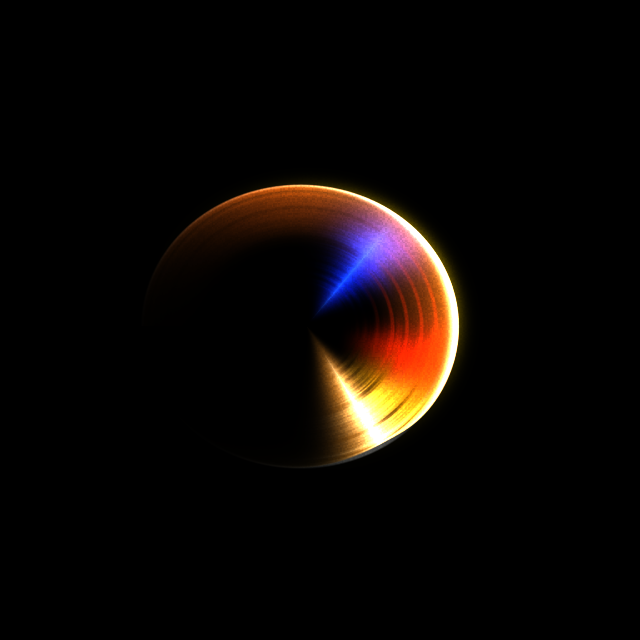
Write a Shadertoy shader that draws this background.

```glsl
// A dark oval lens lit from the right: a glowing rim with coloured beams inside.
// Each beam is an asymmetric bell over the angle, faded by the oval radius, and
// radial noise shifts the beam angles so that they fray into curved streaks.

const vec2 CENTER = vec2(0.4688, 0.4896);
const vec2 RADII = vec2(0.2474, 0.2214);
const vec2 APEX = vec2(0.479, 0.491);      // where the beams meet

const float SPIKE_ANGLE = -58.0;           // degrees, counter-clockwise
const float BLUE_ANGLE = 50.0;
const float STREAK_FREQ = 44.0;
const float RING_FREQ = 10.8;
const float GLOW_WIDTH = 0.045;
const float GRAIN = 0.16;

const vec3 WHITE = vec3(1.0, 0.96, 0.86);
const vec3 GOLD = vec3(0.85, 0.50, 0.12);
const vec3 AMBER = vec3(1.05, 0.72, 0.03);
const vec3 RED = vec3(1.0, 0.11, 0.0);
const vec3 BROWN = vec3(0.55, 0.21, 0.03);
const vec3 VIOLET = vec3(0.55, 0.28, 0.55);
const vec3 BLUE = vec3(0.03, 0.10, 1.0);
const vec3 RIM_YELLOW = vec3(1.0, 0.70, 0.12);
const vec3 GLOW = vec3(0.38, 0.31, 0.0);
const vec3 GRAY = vec3(0.30, 0.30, 0.29);

float hash(vec2 p) {
    p = fract(p * vec2(0.1031, 0.1137));
    p += dot(p, p.yx + 33.33);
    return fract((p.x + p.y) * p.x * 7.31);
}

float noise(float x) {
    float i = floor(x), f = fract(x);
    f = f * f * (3.0 - 2.0 * f);
    return mix(hash(vec2(i, 7.0)), hash(vec2(i + 1.0, 7.0)), f);
}

// Bell around a peak angle with its own width on either side
float lobe(float angle, float peak, float below, float above) {
    float d = angle - peak;
    d /= d < 0.0 ? below : above;
    return exp(-d * d);
}

// Light inside the lens at oval radius r
vec3 beams(float r, float angle) {
    float streak = 0.6 * noise(r * STREAK_FREQ) + 0.4 * noise(r * STREAK_FREQ * 2.3 + 9.0);
    float shift = (streak - 0.5) * 16.0;
    vec3 col = vec3(0.0);

    // Gold fan, white spike and frayed amber beside it
    float d = angle - SPIKE_ANGLE;
    float spikeWidth = d < 0.0 ? 2.0 + 5.0 * streak * r : 2.0 + 16.0 * streak * r * r;
    col += GOLD * lobe(angle, SPIKE_ANGLE, 15.0, 10.0) * smoothstep(0.0, 0.55, r);
    col += WHITE * 1.5 * exp(-abs(d) / spikeWidth) * smoothstep(0.2, 0.7, r);
    col += AMBER * lobe(angle + shift, -42.0, 12.0, 15.0)
         * (0.45 + 1.1 * streak) * smoothstep(0.3, 0.8, r);

    // Red sector and thin rings in the dark gap
    col += RED * lobe(angle + 0.4 * shift, -16.0, 16.0, 13.0) * smoothstep(0.25, 0.8, r);
    col += BROWN * 1.1 * lobe(angle, 8.0, 25.0, 30.0) * smoothstep(0.45, 1.0, r);
    float ring = abs(fract(r * RING_FREQ + 0.2) - 0.5);
    ring = 1.0 - smoothstep(0.03, 0.2, ring);
    col += RED * 0.28 * ring * lobe(angle, 5.0, 25.0, 27.0) * smoothstep(0.4, 0.65, r);

    // Blue beam under a violet veil
    float blue = lobe(angle - shift * r, BLUE_ANGLE - 2.0, 14.0, 17.0);
    float ridge = exp(-abs(angle - BLUE_ANGLE) / (2.0 + 7.0 * streak * r));
    float blueFade = smoothstep(0.06, 0.42, r) * (1.0 - smoothstep(0.65, 1.0, r));
    col += (BLUE * blue * 0.75 + vec3(0.08, 0.28, 0.5) * ridge) * blueFade;
    col += VIOLET * lobe(angle, 42.0, 14.0, 24.0) * smoothstep(0.42, 0.85, r);

    // Brown haze below the upper edge
    col += BROWN * (0.75 + 0.5 * streak) * lobe(angle, 92.0, 28.0, 40.0)
         * smoothstep(0.55, 1.0, r);
    return col;
}

void mainImage(out vec4 fragColor, in vec2 fragCoord) {
    float size = min(iResolution.x, iResolution.y);
    vec2 uv = (fragCoord - 0.5 * iResolution.xy) / size + 0.5;
    float r = length((uv - CENTER) / RADII);
    vec2 ray = uv - APEX;
    float angle = degrees(atan(ray.y, ray.x + 1e-6));
    float soft = 1.2 / (size * RADII.y);

    // The lit area draws back near the bottom and leaves a gray crescent
    float crescent = lobe(angle, -58.0, 26.0, 14.0);
    float litEdge = 1.0 - 0.03 * crescent;
    float lit = 1.0 - smoothstep(litEdge - soft, litEdge + soft, r);
    float disc = 1.0 - smoothstep(1.0 - soft, 1.0 + soft, r);

    // Rim: a wide yellow band with a white core, thickest on the right
    float depth = max(1.0 - r, 0.0);
    float rimLight = lobe(angle, 15.0, 60.0, 68.0);
    float coreWidth = 0.012 + 0.03 * lobe(angle, 0.0, 50.0, 50.0);
    vec3 col = beams(r, angle);
    col += RIM_YELLOW * 0.9 * rimLight * exp(-depth / 0.07);
    col += WHITE * 2.2 * rimLight * exp(-pow(depth / coreWidth, 2.0));
    col += BROWN * 0.6 * lobe(angle, 115.0, 30.0, 25.0) * exp(-depth / 0.02);
    col = col * lit + GRAY * crescent * max(disc - lit, 0.0);

    // Outer glow with a fine grain
    float halo = exp(-pow(max(r - 1.0, 0.0) / GLOW_WIDTH, 1.4));
    col += GLOW * halo * lobe(angle, 32.0, 52.0, 55.0) * (1.0 - disc);
    col *= 1.0 + GRAIN * (hash(floor(uv * 384.0)) - 0.5);

    fragColor = vec4(clamp(col, 0.0, 1.0), 1.0);
}
```
